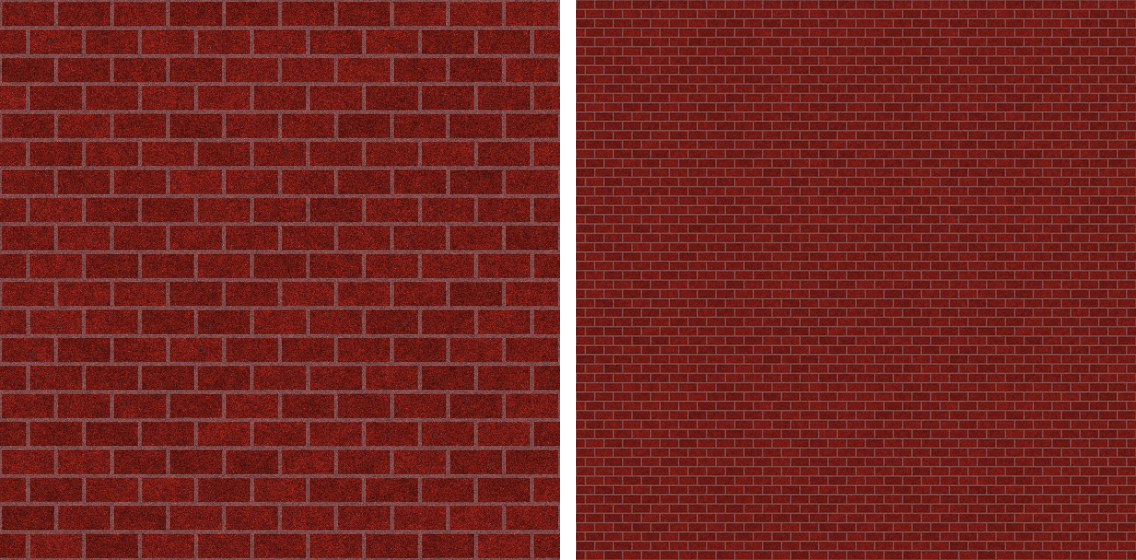
Left: one tile. Right: repeated 3 by 3.
This texture is drawn by a Shadertoy shader. Its source:

```glsl
// Seamless wall of dark red bricks in running bond with grainy, greyish pink mortar.

// Integer hash of a lattice cell, in 0..1
float hash(ivec2 cell, int seed) {
    uint h = uint(cell.x) * 1597334673u ^ uint(cell.y) * 3812015801u ^ uint(seed) * 2798796415u;
    h = (h ^ (h >> 16)) * 2146121005u;
    h = (h ^ (h >> 15)) * 2221713035u;
    return float((h ^ (h >> 16)) >> 8) / 16777216.0;
}

// Value noise that wraps after 'period' cells
float noise(vec2 uv, float period, int seed) {
    vec2 p = uv * period - 0.5;
    vec2 f = fract(p);
    f = f * f * (3.0 - 2.0 * f);
    ivec2 a = ivec2(mod(floor(p), period));
    ivec2 b = ivec2(mod(floor(p) + 1.0, period));
    return mix(mix(hash(a, seed), hash(ivec2(b.x, a.y), seed), f.x),
               mix(hash(ivec2(a.x, b.y), seed), hash(b, seed), f.x), f.y);
}

void mainImage(out vec4 fragColor, in vec2 fragCoord) {
    vec2 uv = fragCoord / iResolution.xy;
    float pixel = 1.0 / min(iResolution.x, iResolution.y);

    // Brick grid: 10 across, 20 down, every other course shifted by half
    vec2 count = vec2(10.0, 20.0);
    vec2 grid = uv * count;
    grid.x += 0.5 * mod(floor(grid.y) + 1.0, 2.0);
    ivec2 brick = ivec2(mod(floor(grid), count));
    vec2 local = (fract(grid) - 0.5) / count;

    // Brick outline, with slightly uneven placing and size
    vec2 shift = (vec2(hash(brick, 1), hash(brick, 2)) - 0.5) * 0.0008;
    vec2 halfSize = 0.5 / count - 0.0036 - (hash(brick, 3) - 0.5) * 0.0004;
    vec2 d = abs(local - shift) - halfSize;
    float edge = max(d.x, d.y) + (noise(uv, 160.0, 4) - 0.5) * 0.0005;
    float brickMask = 1.0 - smoothstep(-0.6 * pixel, 0.6 * pixel, edge);

    // Fine grain, skewed so that bright specks stand out
    float grain = 0.5 * (noise(uv, 512.0, 5) + noise(uv, 512.0, 6)) - 0.5;
    float speck = smoothstep(0.86, 1.0, noise(uv, 512.0, 7));

    // Brick colour: tone per brick plus soft mottling
    float tone = 0.98 + 0.13 * (hash(brick, 8) - 0.5);
    tone += 0.14 * (noise(uv, 60.0, 9) - 0.5) + 0.10 * (noise(uv, 130.0, 10) - 0.5);
    vec3 brickColor = vec3(0.44, 0.102, 0.082) * tone;

    // Faint grey smudges on a few bricks
    vec2 spot = (vec2(hash(brick, 11), hash(brick, 12)) - 0.5) * vec2(0.06, 0.02);
    float smudge = 1.0 - smoothstep(0.003, 0.012, length(local - spot));
    smudge *= step(hash(brick, 13), 0.07) * smoothstep(0.3, 0.7, noise(uv, 180.0, 14));
    brickColor = mix(brickColor, vec3(0.31, 0.13, 0.13), 0.6 * smudge);
    brickColor *= 1.0 + 0.85 * grain;
    brickColor += speck * vec3(0.15, 0.08, 0.07);

    // Mortar colour
    vec3 mortarColor = vec3(0.495, 0.287, 0.287) * (0.96 + 0.08 * noise(uv, 80.0, 15));
    mortarColor *= 1.0 + 0.55 * grain;
    mortarColor += speck * 0.08;

    fragColor = vec4(mix(mortarColor, brickColor, brickMask), 1.0);
}
```
